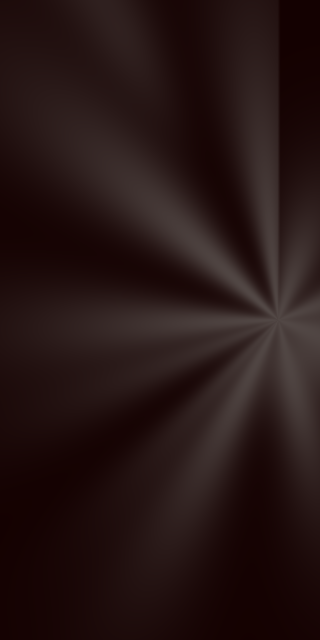
Write a Shadertoy shader that draws this background.

```glsl
// Each ray: angle from straight up (degrees, counterclockwise), spread, strength, reach
const vec4 RAYS[10] = vec4[10](
    vec4(5.0, 10.0, 0.95, 0.90),
    vec4(47.0, 13.0, 1.00, 1.00),
    vec4(92.0, 13.0, 0.95, 0.75),
    vec4(112.0, 9.0, 0.60, 0.70),
    vec4(137.0, 7.0, 0.55, 0.65),
    vec4(153.0, 11.0, 0.95, 0.80),
    vec4(193.0, 12.0, 0.90, 0.60),
    vec4(250.0, 24.0, 0.95, 0.50),
    vec4(290.0, 16.0, 0.90, 0.45),
    vec4(342.0, 20.0, 0.90, 0.42));

float bell(float x) {
    return exp(-x * x);
}

// Fraction of light left unlit by the fan of rays at p
float rayShade(vec2 p) {
    float angle = degrees(mod(atan(-p.x, p.y), 6.2831853));
    float radius = length(p);
    float shade = 1.0;
    for (int i = 0; i < 10; i++) {
        vec4 ray = RAYS[i];
        shade *= 1.0 - ray.z * bell((angle - ray.x) / ray.y) * bell(radius / ray.w);
    }
    // Faint detached streak far from the source
    float streak = bell((angle - 28.5) / 6.5) * smoothstep(0.5, 1.05, radius);
    return shade * (1.0 - 0.42 * streak);
}

void mainImage(out vec4 fragColor, in vec2 fragCoord) {
    vec2 p = fragCoord / iResolution.xy * vec2(1.0, 2.0) - vec2(0.87, 1.0);

    // The fan starts and ends at a soft vertical seam above the source
    float shade = mix(rayShade(vec2(min(p.x, -1e-5), p.y)),
                      rayShade(vec2(max(p.x, 1e-5), p.y)),
                      smoothstep(-0.004, 0.008, p.x));

    // Glow around the source, leaning to the lower right
    shade *= 1.0 - 0.8 * bell(length(p - vec2(0.06, -0.10)) / 0.2);
    shade *= 1.0 - 0.8 * bell(length(p) / 0.05);

    vec3 darkMaroon = vec3(0.078, 0.003, 0.002);
    vec3 warmGray = vec3(0.322, 0.282, 0.272);
    fragColor = vec4(mix(darkMaroon, warmGray, 1.0 - shade), 1.0);
}
```
